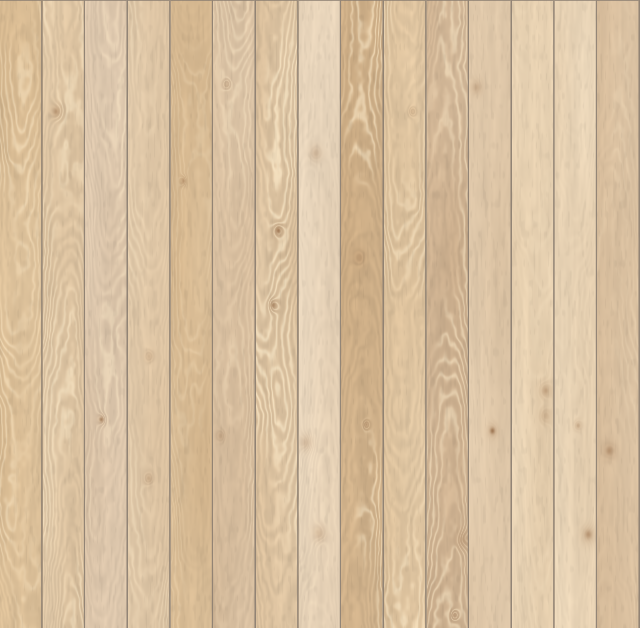
Give the GLSL for this texture, as a WebGL 1 fragment shader.

```glsl
precision highp float;
// Pale oak boards: one row of full-height planks parted by thin grey gaps.
// Each plank has its own tone, warmth and figure; growth rings are contours of
// a warped parabola field, overlaid with pores, fine streaks and a few knots.

uniform vec2 u_resolution;

#define PLANKS 15.0
#define GAP_WIDTH 0.0024
#define TOP_GAP 0.0013
#define KNOT_CHANCE 0.42
#define RING_DENSITY 11.0
#define ARCH_RATE 13.0
#define GRAIN_STRENGTH 0.045
#define DARK_OAK vec3(0.790, 0.665, 0.515)
#define LIGHT_OAK vec3(0.930, 0.855, 0.745)
#define CREAM vec3(0.950, 0.880, 0.755)
#define KNOT_BROWN vec3(0.600, 0.440, 0.300)
#define GAP_GREY vec3(0.540, 0.490, 0.440)

float hash(vec2 p) {
  vec3 q = fract(vec3(p.xyx) * 0.1031);
  q += dot(q, q.yzx + 33.33);
  return fract((q.x + q.y) * q.z);
}

float noise(vec2 p) {
  vec2 i = floor(p), f = fract(p);
  f = f * f * (3.0 - 2.0 * f);
  return mix(mix(hash(i), hash(i + vec2(1.0, 0.0)), f.x),
             mix(hash(i + vec2(0.0, 1.0)), hash(i + 1.0), f.x), f.y);
}

// Entry i of sixteen values held in four rows
float pick(float i, vec4 a, vec4 b, vec4 c, vec4 d) {
  float g = floor((i + 0.5) / 4.0);
  vec4 row = g < 0.5 ? a : g < 1.5 ? b : g < 2.5 ? c : d;
  return dot(row, step(abs(i - 4.0 * g - vec4(0.0, 1.0, 2.0, 3.0)), vec4(0.5)));
}

// Character of each plank, left to right
float plankTone(float id) {
  return pick(id, vec4(0.40, 0.62, 0.58, 0.60), vec4(0.34, 0.45, 0.50, 0.86),
                  vec4(0.12, 0.52, 0.18, 0.58), vec4(0.80, 0.86, 0.42, 0.5));
}
float plankWarmth(float id) {
  return pick(id, vec4(1.0, 0.3, -1.0, 0.0), vec4(0.8, -0.5, 0.2, -0.6),
                  vec4(0.4, 0.6, -0.7, -0.3), vec4(0.3, 0.1, -0.3, 0.0));
}
float plankFigure(float id) {
  return pick(id, vec4(0.6, 0.8, 0.6, 0.5), vec4(0.25, 0.5, 1.0, 0.3),
                  vec4(0.8, 0.8, 0.7, 0.12), vec4(0.2, 0.2, 0.25, 0.5));
}

// x: soft stain with ring bulge, y: dark core, summed over possible knots
vec2 knots(float id, float u, float y, float height) {
  vec2 sum = vec2(0.0);
  for (int k = 0; k < 3; k++) {
    vec2 seed = vec2(id * 3.7 + 5.0, float(k) * 11.3 + 2.0);
    float present = step(hash(seed), KNOT_CHANCE);
    vec2 centre = vec2(0.12 + 0.76 * hash(seed + 31.0), height * hash(seed + 57.0));
    float size = mix(0.003, 0.007, hash(seed + 83.0));
    vec2 d = vec2((u - centre.x) / PLANKS, (y - centre.y) * 0.75);
    float r2 = dot(d, d) / (size * size);
    float depth = hash(seed + 19.0);
    sum += present * vec2(exp(-0.35 * r2), exp(-2.0 * r2) * depth * depth);
  }
  return sum;
}

vec3 oak(float id, float u, float y, float height) {
  float seed = id * 37.0 + 9.0;
  float figure = plankFigure(id);
  vec2 knot = knots(id, u, y, height);

  // Base tone drifting along the board
  float drift = noise(vec2(seed + u * 1.3, y * 3.5)) - 0.5;
  vec3 col = mix(DARK_OAK, LIGHT_OAK, plankTone(id) + 0.22 * drift);
  col += plankWarmth(id) * vec3(0.008, 0.0, -0.022);

  // Growth rings: nested arches bent by broad, medium and ragged noise
  float heart = 0.3 + 0.4 * noise(vec2(seed, y * 2.5 + 40.0));
  float q = u - heart;
  float way = hash(vec2(id, 71.0)) < 0.5 ? -1.0 : 1.0;
  float phase = RING_DENSITY * q * q + way * ARCH_RATE * y
              + 4.5 * noise(vec2(u * 1.4 + seed, y * 6.0))
              + 1.2 * noise(vec2(u * 4.0 + seed, y * 24.0 + 7.0))
              + 0.35 * noise(vec2(u * 9.0 + seed, y * 90.0)) + 2.5 * knot.x;
  float ring = 0.5 + 0.5 * sin(6.2832 * phase);
  col *= 1.0 + figure * 0.06 * (ring - 0.5);
  float patches = smoothstep(0.35, 0.75, noise(vec2(u * 1.8 + seed, y * 5.0 + 13.0)));
  col = mix(col, CREAM, 0.75 * figure * patches * pow(ring, 3.0));

  // Long streaks, fine fibre and short dark pores
  float streak = noise(vec2(u * 6.0 + seed, y * 4.0)) - 0.5;
  float fibre = noise(vec2(u * 17.0 + seed, y * 28.0)) - 0.5;
  float pore = smoothstep(0.62, 0.95, noise(vec2(u * 21.0 + seed, y * 65.0 + 3.0)));
  col *= 1.0 + GRAIN_STRENGTH * (0.9 * streak + 0.9 * fibre - 0.8 * pore);

  // Knots
  col = mix(col, KNOT_BROWN, clamp(0.22 * knot.x + 0.7 * knot.y, 0.0, 0.9));
  return col;
}

void main() {
  vec2 p = gl_FragCoord.xy / u_resolution.x;
  float height = u_resolution.y / u_resolution.x;
  float pixel = 1.0 / u_resolution.x;

  // Each gap lies just inside the right edge of its plank
  float id = min(floor(p.x * PLANKS), PLANKS - 1.0);
  float u = p.x * PLANKS - id;
  vec3 col = oak(id, u, p.y, height);

  // Gaps with box-filtered edges, plus the thin line along the top
  float gapDist = abs((1.0 - u) / PLANKS - 0.5 * GAP_WIDTH);
  float gap = clamp((0.5 * GAP_WIDTH - gapDist) / pixel + 0.5, 0.0, 1.0);
  float top = clamp((TOP_GAP - (height - p.y)) / pixel + 0.5, 0.0, 1.0);
  col = mix(col, GAP_GREY, 0.9 * max(gap, top));

  gl_FragColor = vec4(clamp(col, 0.0, 1.0), 1.0);
}
```
